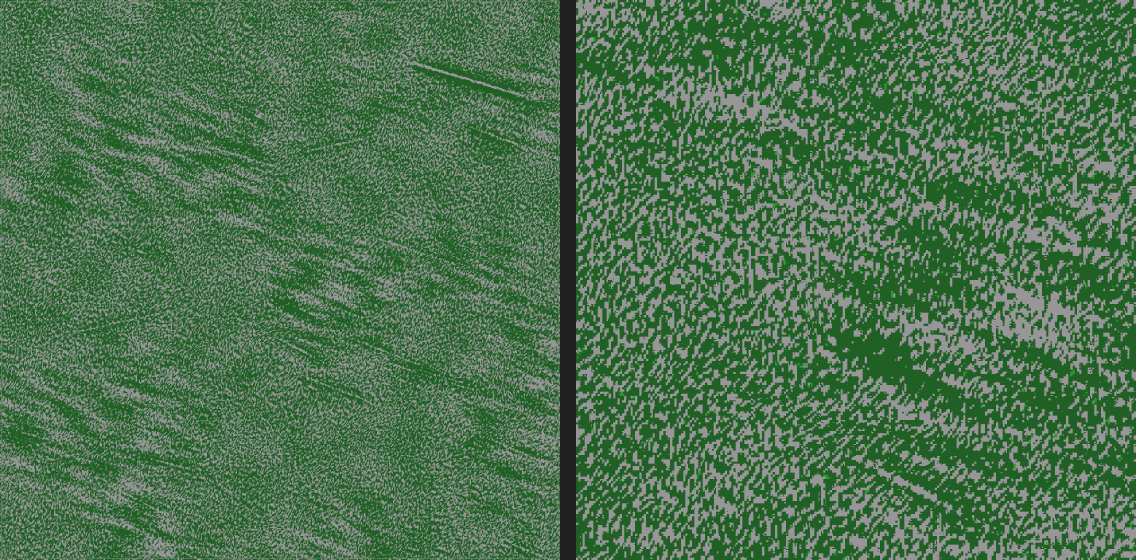
Left, the full canvas; right, a detail of the centre.
Write a WebGL 2 fragment shader that draws this texture.

```glsl
#version 300 es
precision highp float;

uniform vec2 u_resolution;
out vec4 fragColor;

// Palette
const vec3 DEEP_GREEN = vec3(0.125, 0.375, 0.145);
const vec3 PALE_GRAY = vec3(0.600, 0.590, 0.600);
const vec3 VIVID_GREEN = vec3(0.19, 0.60, 0.20);

// Grain: noise cells per canvas height, along and across the strokes
const vec2 GRAIN_FREQ = vec2(180.0, 380.0);
const float GRAIN_ANGLE = 1.09;
const float GRAIN_LEVEL = 0.34;      // higher means less gray
const float SPECK_LEVEL = 2.2;

// Square mosaic that carries the grain, and its smoothing
const float MOSAIC_COUNT = 768.0;
const int SAMPLES = 3;
const float FILTER_WIDTH = 1.25;     // in pixels

// Slow bending of the grain direction
const float BEND_FREQ = 7.0;
const float BEND_SIZE = 0.019;
const float WAVE_FREQ = 26.0;
const float WAVE_SIZE = 0.004;

// Streaks and scratches
const vec2 STREAK_FREQ = vec2(13.0, 65.0);
const float STREAK_ANGLE = -0.34;
const float STREAK_GAIN = 0.55;
const float TONE_FREQ = 13.0;
const float TONE_GAIN = 0.16;
const int SCRATCH_COUNT = 18;
const vec2 GOUGE_CENTER = vec2(0.84, 0.857);
const float GOUGE_ANGLE = -0.29;

// Border line
const float BORDER_INSET = 0.0028;
const float BORDER_WIDTH = 0.0016;

const float TAU = 6.28319;
const float NOISE_DEVIATION = 0.21;

float hash(vec2 p) {
    vec3 q = fract(p.xyx * 0.1031);
    q += dot(q, q.yzx + 33.33);
    return fract((q.x + q.y) * q.z);
}

float cornerSlope(vec2 cell, vec2 corner, vec2 f) {
    float a = TAU * hash(cell + corner);
    return dot(vec2(cos(a), sin(a)), f - corner);
}

// Gradient noise, scaled to unit deviation
float noise(vec2 p) {
    vec2 cell = floor(p), f = p - cell;
    vec2 w = f * f * f * (f * (f * 6.0 - 15.0) + 10.0);
    float low = mix(cornerSlope(cell, vec2(0, 0), f), cornerSlope(cell, vec2(1, 0), f), w.x);
    float high = mix(cornerSlope(cell, vec2(0, 1), f), cornerSlope(cell, vec2(1, 1), f), w.x);
    return mix(low, high, w.y) / NOISE_DEVIATION;
}

// Coordinates along and across a direction
vec2 align(vec2 p, float angle) {
    vec2 d = vec2(cos(angle), sin(angle));
    return vec2(dot(p, d), dot(p, vec2(-d.y, d.x)));
}

// Light core between two dark flanks, fading at both ends
float scratch(vec2 p, float angle, float halfLength, float width) {
    vec2 q = align(p, angle) / vec2(halfLength, width);
    float taper = 1.0 - smoothstep(0.5, 1.0, abs(q.x));
    float t = q.y * q.y;
    return taper * (3.2 * exp(-8.0 * t) - 1.8 * exp(-0.6 * t));
}

float scratches(vec2 p) {
    float sum = 1.8 * scratch(p - GOUGE_CENTER, GOUGE_ANGLE, 0.13, 0.009);
    for (int i = 0; i < SCRATCH_COUNT; i++) {
        float id = float(i);
        vec2 center = vec2(hash(vec2(id, 3.0)), hash(vec2(id, 11.0)));
        float turn = hash(vec2(id, 19.0));
        float angle = turn < 0.75 ? mix(-0.5, -0.25, turn / 0.75) : 0.22;
        float size = hash(vec2(id, 29.0));
        sum += mix(0.8, 0.45, size) * scratch(p - center, angle, mix(0.04, 0.13, size), 0.006);
    }
    return sum;
}

vec2 bend(vec2 p, float freq) {
    return NOISE_DEVIATION * vec2(noise(p * freq + 5.3), noise(p * freq + 41.7));
}

// One mosaic square: gray stroke, green ground or vivid speck
vec3 mosaic(vec2 p, vec2 offset, float shift) {
    vec2 center = (floor(p * MOSAIC_COUNT) + 0.5) / MOSAIC_COUNT;
    vec2 q = align(center + offset, GRAIN_ANGLE) * GRAIN_FREQ;
    float grain = (noise(q) + 0.5 * noise(q * 1.43 + 71.3)) / 1.118;
    vec3 green = noise(q * 0.9 + 157.4) > SPECK_LEVEL ? VIVID_GREEN : DEEP_GREEN;
    return grain + shift > GRAIN_LEVEL ? PALE_GRAY : green;
}

void main() {
    vec2 p = gl_FragCoord.xy / u_resolution.y;
    vec2 size = u_resolution / u_resolution.y;
    vec2 offset = BEND_SIZE * bend(p, BEND_FREQ) + WAVE_SIZE * bend(p, WAVE_FREQ);

    // Patches, streaks and scratches shift the balance of the two colours
    float patches = smoothstep(-1.2, 2.0, noise(p * 4.0 + 8.6));
    float streak = noise(align(p, STREAK_ANGLE) * STREAK_FREQ + 13.1);
    float shift = STREAK_GAIN * streak * patches + TONE_GAIN * noise(p * TONE_FREQ + 23.9);
    shift += scratches(p);

    // Average the mosaic over the pixel
    vec3 color = vec3(0.0);
    for (int i = 0; i < SAMPLES * SAMPLES; i++) {
        vec2 step01 = (vec2(i % SAMPLES, i / SAMPLES) + 0.5) / float(SAMPLES);
        color += mosaic(p + (step01 - 0.5) * FILTER_WIDTH / u_resolution.y, offset, shift);
    }
    color /= float(SAMPLES * SAMPLES);

    // Thin line just inside the canvas edge
    vec2 inset = min(p, size - p);
    float edge = abs(min(inset.x, inset.y) - BORDER_INSET);
    float line = 0.7 * (1.0 - smoothstep(0.0, BORDER_WIDTH, edge));
    fragColor = vec4(mix(color, mix(DEEP_GREEN, PALE_GRAY, 0.6), line), 1.0);
}
```
